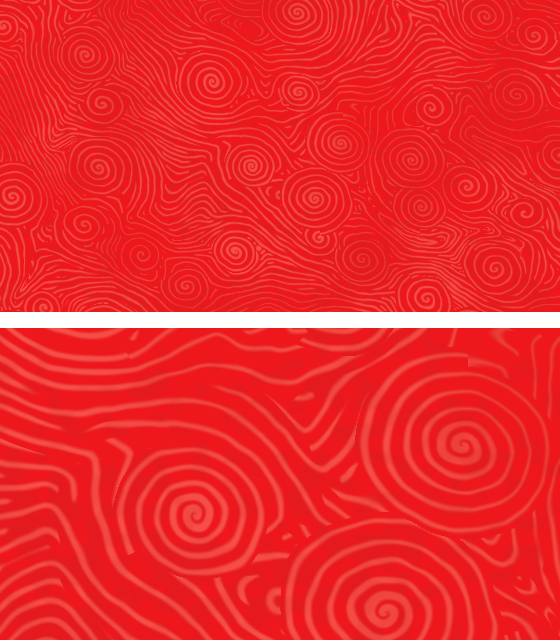
Top: the whole. Bottom: its middle third, enlarged.
This pattern is drawn by a WebGL 2 fragment shader. Its source:

```glsl
#version 300 es
precision highp float;

uniform vec2 u_resolution;
out vec4 fragColor;

const float CELL = 0.225;   // grid size of the scattered spirals
const float PITCH = 0.021;  // distance between neighbouring lines

float hash(vec2 p) {
  return fract(sin(dot(p, vec2(127.1, 311.7))) * 43758.5453);
}

float noise(vec2 p) {
  vec2 i = floor(p), f = fract(p);
  f = f * f * (3.0 - 2.0 * f);
  return mix(mix(hash(i), hash(i + vec2(1, 0)), f.x),
             mix(hash(i + vec2(0, 1)), hash(i + vec2(1, 1)), f.x), f.y);
}

mat2 rotation(float angle) {
  return mat2(cos(angle), sin(angle), -sin(angle), cos(angle));
}

// Spiral of a grid cell: centre, radius (tiny when absent), seed
vec4 spiralAt(vec2 cell) {
  vec2 jitter = vec2(hash(cell + 3.7), hash(cell + 8.3)) - 0.5;
  float seed = hash(cell + 21.4);
  float radius = mix(0.056, 0.122, hash(cell + 14.9));
  if (seed < 0.12) radius = 0.0005;
  return vec4((cell + 0.5 + 0.75 * jitter) * CELL, radius, seed);
}

float ovalLength(vec2 v) {
  return length(v * vec2(0.94, 1.06));
}

// Stream value whose level lines bend around the spirals
float flow(vec2 p) {
  vec2 home = floor(p / CELL), q = p;
  for (int j = -1; j <= 1; j++) {
    for (int i = -1; i <= 1; i++) {
      vec4 s = spiralAt(home + vec2(i, j));
      vec2 v = p - s.xy;
      q -= v * pow(max(2.0 - ovalLength(v) / s.z, 0.0), 1.5);
    }
  }
  return 0.6 * q.y - 0.1 * q.x + 0.5 * noise(q * 2.6 + 5.0)
       + 0.02 * noise(q * 9.0);
}

float stroke(float dist, float halfWidth) {
  float soft = max(0.9 / u_resolution.y, 0.0023);
  return 1.0 - smoothstep(halfWidth - soft, halfWidth + soft, dist);
}

float levelDistance(float value, float frequency, float slope) {
  return abs(fract(value * frequency + 0.5) - 0.5) / (frequency * slope);
}

// Level lines of even spacing: extra lines taper in where they spread
float flowInk(vec2 p, float halfWidth) {
  float e = 0.002, value = flow(p);
  vec2 gradient = vec2(flow(p + vec2(e, 0)), flow(p + vec2(0, e))) - value;
  float slope = max(length(gradient) / e, 0.15);
  float spacing = PITCH * mix(0.65, 1.5, noise(p * 4.0 + 30.0));
  float level = -log2(spacing * slope);
  float frequency = exp2(floor(level));
  float extra = smoothstep(0.3, 0.5, fract(level));
  float coarse = stroke(levelDistance(value, frequency, slope), halfWidth);
  float fine = stroke(levelDistance(value, 2.0 * frequency, slope), halfWidth * extra);
  return max(coarse, fine * extra);
}

void main() {
  vec2 canvasPoint = gl_FragCoord.xy / u_resolution.y;

  // Tilted scatter grid, hand-drawn wobble and line weight
  vec2 p = rotation(0.42) * canvasPoint;
  p += 0.008 * (vec2(noise(p * 17.0), noise(p * 17.0 + 40.0)) - 0.5);
  p += 0.003 * (vec2(noise(p * 50.0), noise(p * 50.0 + 70.0)) - 0.5);
  float broad = smoothstep(0.15, 0.85, noise(canvasPoint * 5.0 + 60.0));
  float halfWidth = mix(0.0018, 0.0030, noise(canvasPoint * 24.0 + 9.0))
                  * mix(0.7, 1.35, broad);

  float ink = flowInk(p, halfWidth);

  // Spirals cover the flow; later ones overlap earlier ones
  vec2 home = floor(p / CELL);
  for (int j = -1; j <= 1; j++) {
    for (int i = -1; i <= 1; i++) {
      vec4 s = spiralAt(home + vec2(i, j));
      if (s.z < 0.01) continue;
      vec2 v = p - s.xy;
      float turns = floor(s.z / (PITCH * mix(0.75, 1.0, fract(s.w * 31.0))));
      float hand = fract(s.w * 17.0) < 0.5 ? -1.0 : 1.0;
      vec2 r = rotation(6.2832 * fract(s.w * 53.0)) * v;
      float angle = atan(r.y * hand, r.x + 1e-6) / 6.2832;
      float reach = ovalLength(v) / s.z;
      float phase = turns * pow(reach, 0.8) - angle;
      if (phase < turns - 0.1) {
        float steepness = 0.8 * turns / s.z * pow(max(reach, 0.03), -0.2);
        float dist = abs(fract(phase) - 0.5) / steepness;
        float weight = halfWidth * (1.0 + 0.7 * (1.0 - smoothstep(0.1, 0.5, reach)));
        ink = stroke(dist, weight);
      }
    }
  }

  // Mottled red ground, coral lines that are stronger in some places
  float mottle = 0.6 * noise(canvasPoint * 70.0) + 0.4 * noise(canvasPoint * 6.0 + 80.0);
  float bright = smoothstep(0.38, 0.62, mottle);
  vec3 ground = mix(vec3(0.898, 0.102, 0.122), vec3(0.935, 0.089, 0.109), bright);
  vec3 coral = mix(vec3(0.92, 0.225, 0.20), vec3(0.965, 0.31, 0.285),
                   0.7 * broad + 0.3 * bright);
  vec3 color = mix(ground, coral, ink);
  color.r -= 0.07 * ink * (1.0 - ink);
  fragColor = vec4(color, 1.0);
}
```
